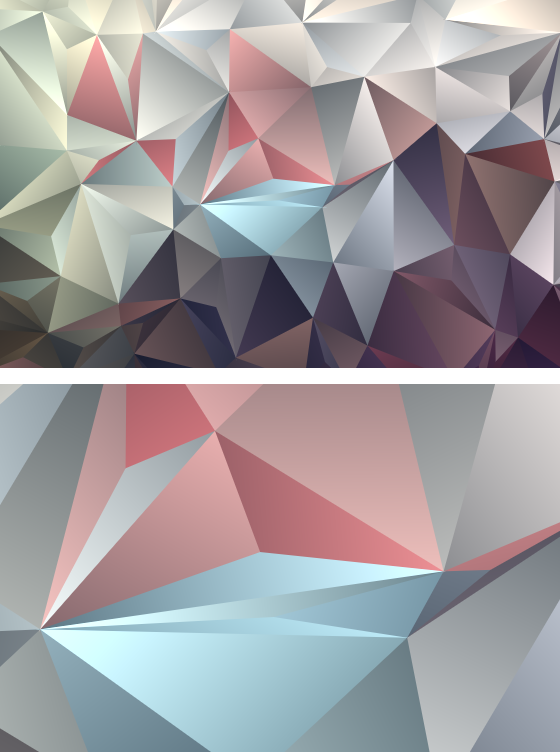
Top: the whole. Bottom: its middle third, enlarged.
This background is drawn by a Shadertoy shader. Its source:

```glsl
// Low-poly mosaic of softly shaded triangles, pale above and dusky below, with rose and blue accents.

const float CELLS = 5.5; // mesh cells per canvas height
const mat2 TILT = mat2(0.891, 0.454, -0.454, 0.891);

vec3 hash3(vec2 p) {
    vec3 q = fract(p.xyx * vec3(0.1031, 0.1030, 0.0973));
    q += dot(q, q.yxz + 33.33);
    return fract((q.xxy + q.yzz) * q.zyx);
}

float cross2(vec2 a, vec2 b) { return a.x * b.y - a.y * b.x; }

// Signed distance to the line a-b, positive on its left
float side(vec2 p, vec2 a, vec2 b) { return cross2(b - a, p - a) / length(b - a); }

float blob(vec2 p, vec2 center, float radius) {
    vec2 d = (p - center) / radius;
    return exp(-dot(d, d));
}

vec2 meshVertex(vec2 id) { return id + 0.94 * (hash3(id).xy - 0.5); }

// Colour of one facet from its place on the canvas, plus a linear sheen
vec3 facetColor(vec2 p, vec2 mid) {
    vec3 h = hash3(mid * 91.0);
    vec2 uv = mid * TILT / CELLS;
    uv.x *= iResolution.y / iResolution.x;

    float blue = blob(uv, vec2(0.49, 0.42), 0.10);
    float tone = 0.03 + 0.95 * uv.y + 0.42 * (h.x - 0.5)
        + 0.03 * sin(9.0 * uv.x + 1.0) + 0.03 * sin(17.0 * uv.x - 8.0 * uv.y)
        + 0.22 * blue
        + 0.18 * blob(uv, vec2(0.17, 0.36), 0.17)
        + 0.20 * blob(uv, vec2(1.00, 0.35), 0.13)
        - 0.40 * blob(uv, vec2(0.00, 0.72), 0.08)
        - 0.40 * blob(uv, vec2(0.93, 0.77), 0.09)
        - 0.25 * blob(uv, vec2(0.80, 0.52), 0.15);

    // Tonal ramp from dusk to cream
    vec3 c = mix(vec3(0.19, 0.17, 0.25), vec3(0.27, 0.24, 0.30), smoothstep(0.0, 0.16, tone));
    c = mix(c, vec3(0.37, 0.36, 0.40), smoothstep(0.12, 0.30, tone));
    c = mix(c, vec3(0.51, 0.55, 0.57), smoothstep(0.28, 0.45, tone));
    c = mix(c, vec3(0.77, 0.78, 0.78), smoothstep(0.44, 0.62, tone));
    c = mix(c, vec3(0.88, 0.86, 0.83), smoothstep(0.75, 1.10, tone));

    // Olive left, mauve lower right, blue heart
    c += vec3(0.01, 0.03, -0.05) * (1.0 - smoothstep(0.05, 0.40, uv.x));
    c += vec3(0.05, -0.03, 0.0) * smoothstep(0.5, 0.8, uv.x) * (1.0 - uv.y);
    c += vec3(-0.12, 0.04, 0.09) * blue;
    c += vec3(0.06, 0.0, -0.05) * (h.y - 0.5);

    // Rose and maroon accents
    float rosy = blob(uv, vec2(0.27, 0.60), 0.10) + blob(uv, vec2(0.53, 0.61), 0.12)
        + blob(uv, vec2(0.82, 0.57), 0.12);
    vec3 rose = mix(vec3(0.74, 0.60, 0.60), vec3(0.73, 0.33, 0.37), fract(h.z * 37.0) * min(0.45 + rosy, 1.0));
    rose *= 1.0 - 0.42 * smoothstep(0.62, 0.78, uv.x) * (1.0 - smoothstep(0.6, 0.8, uv.y));
    rose *= 0.6 + 0.4 * smoothstep(0.1, 0.5, uv.y);
    if (h.z < 0.08 + 0.65 * rosy) c = mix(c, rose, 0.9);

    float angle = 6.2832 * fract(h.y * 13.0 + h.x);
    float sheen = dot(p - mid, vec2(cos(angle), sin(angle)));
    return c * (1.0 + 0.38 * sheen) + vec3(0.02, 0.0, -0.02) * sheen;
}

// Adds one counterclockwise facet, weighted by its pixel coverage
void addFacet(inout vec4 sum, vec2 p, vec2 a, vec2 b, vec2 c, float pixel) {
    float inside = min(side(p, a, b), min(side(p, b, c), side(p, c, a)));
    float cover = clamp(0.5 + inside / pixel, 0.0, 1.0);
    if (cover > 0.0) sum += cover * vec4(facetColor(p, (a + b + c) / 3.0), 1.0);
}

// Some triangles fan out around an inner point
void addTriangle(inout vec4 sum, vec2 p, vec2 a, vec2 b, vec2 c, float pixel) {
    vec3 h = hash3((a + b + c) * 23.0);
    if (h.x < 0.36) {
        vec3 w = vec3(0.5 + h.y, 0.5 + h.z, 0.9);
        vec2 m = (a * w.x + b * w.y + c * w.z) / (w.x + w.y + w.z);
        addFacet(sum, p, a, b, m, pixel);
        addFacet(sum, p, b, c, m, pixel);
        addFacet(sum, p, c, a, m, pixel);
    } else {
        addFacet(sum, p, a, b, c, pixel);
    }
}

void mainImage(out vec4 fragColor, in vec2 fragCoord) {
    vec2 p = TILT * fragCoord / iResolution.y * CELLS;
    float pixel = CELLS / iResolution.y;
    vec4 sum = vec4(0.0);

    for (int y = -1; y <= 1; y++)
    for (int x = -1; x <= 1; x++) {
        vec2 id = floor(p) + vec2(x, y);
        vec2 a = meshVertex(id), b = meshVertex(id + vec2(1, 0));
        vec2 c = meshVertex(id + 1.0), d = meshVertex(id + vec2(0, 1));
        // Split along the diagonal that leaves the fuller triangles
        float splitAC = min(cross2(b - a, c - a), cross2(c - a, d - a));
        float splitBD = min(cross2(b - a, d - a), cross2(c - b, d - b));
        if (splitAC < splitBD) { vec2 first = a; a = b; b = c; c = d; d = first; }
        addTriangle(sum, p, a, b, c, pixel);
        addTriangle(sum, p, a, c, d, pixel);
    }
    fragColor = vec4(clamp(sum.rgb / max(sum.a, 0.001), 0.0, 1.0), 1.0);
}
```
